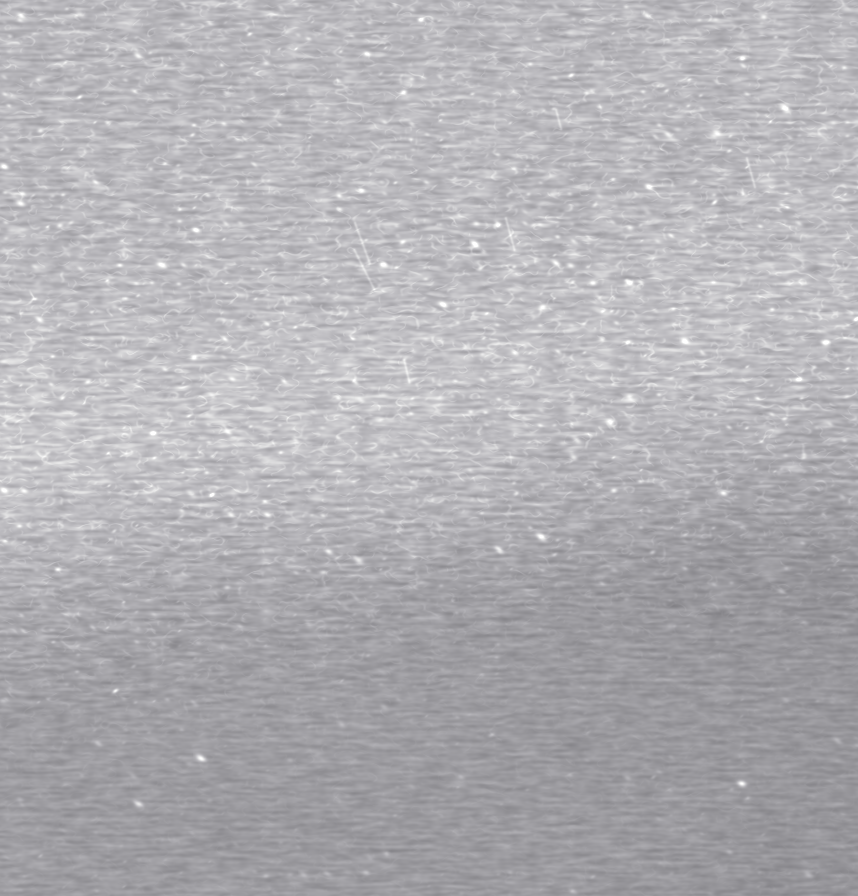
This texture is drawn by a Shadertoy shader. Its source:

```glsl
vec2 hash2(vec2 cell, int seed) {
    uvec2 q = uvec2(ivec2(cell) + ivec2(seed * 131, seed * 57 + 4096));
    q = q * 1664525u + 1013904223u;
    q.x += q.y * 1664525u;
    q.y += q.x * 1664525u;
    q ^= q >> 16;
    q.x += q.y * 1664525u;
    q.y += q.x * 1664525u;
    q ^= q >> 16;
    return vec2(q & 65535u) / 65535.0;
}

float cornerSlope(vec2 cell, vec2 offset, int seed) {
    float angle = 6.2832 * hash2(cell, seed).x;
    return dot(vec2(cos(angle), sin(angle)), offset);
}

// Gradient noise, roughly -0.7 to 0.7
float gradientNoise(vec2 p, int seed) {
    vec2 i = floor(p), f = p - i;
    vec2 u = f * f * f * (f * (f * 6.0 - 15.0) + 10.0);
    vec2 e = vec2(1.0, 0.0);
    float low = mix(cornerSlope(i, f, seed), cornerSlope(i + e, f - e, seed), u.x);
    float high = mix(cornerSlope(i + e.yx, f - e.yx, seed), cornerSlope(i + 1.0, f - 1.0, seed), u.x);
    return mix(low, high, u.y);
}

// Short, thin, bent fibres: noise ridges broken up by a mask
float fibres(vec2 p, vec2 scale, int seed) {
    float ridge = 1.0 - smoothstep(0.0, 0.17, abs(gradientNoise(p * scale, seed)));
    float mask = smoothstep(0.0, 0.38, gradientNoise(p * scale * 0.8, seed + 1));
    return ridge * mask;
}

// One soft speck per cell, most of them too faint to see
float specks(vec2 p, float scale, float rarity, int seed) {
    vec2 cell = floor(p * scale);
    vec2 centre = 0.3 + 0.4 * hash2(cell, seed);
    vec2 traits = hash2(cell, seed + 1);
    vec2 d = p * scale - cell - centre;
    d.y += d.x * (traits.x - 0.5);
    float radius = mix(0.09, 0.17, traits.x);
    return pow(traits.y, rarity) * exp(-dot(d, d * vec2(0.6, 1.2)) / (radius * radius));
}

float scratch(vec2 p, vec2 centre, float angle, float halfLength, float width) {
    vec2 dir = vec2(cos(angle), sin(angle)), d = p - centre;
    float along = dot(d, dir);
    float across = length(d - dir * clamp(along, -halfLength, halfLength));
    return exp(-across * across / (width * width));
}

// Broad sheen: dark below, a tilted glowing band, paler grey above
float sheen(vec2 uv, float height) {
    float light = mix(0.612, 0.715, smoothstep(-0.2, 0.13, height));
    float glow = exp(-pow((height - 0.13) / 0.14, 2.0));
    light += glow * mix(0.055, 0.025, uv.x);
    return light - 0.03 * smoothstep(0.45, 1.0, uv.x) * smoothstep(0.9, 0.3, uv.y);
}

void mainImage(out vec4 fragColor, in vec2 fragCoord) {
    vec2 uv = fragCoord / iResolution.xy;
    vec2 p = fragCoord / iResolution.y;
    float height = uv.y - 0.37 - 0.14 * uv.x;
    float activity = smoothstep(-0.28, 0.12, height) * mix(1.0, 0.8, smoothstep(0.2, 0.5, height));

    float light = sheen(uv, height);
    light += 0.02 * gradientNoise(p * vec2(3.0, 7.0), 3);

    // Brushed grain at three lengths
    vec2 q = p + vec2(0.0, 0.0015 * gradientNoise(p * vec2(14.0, 30.0), 5));
    float grain = 0.45 * gradientNoise(q * vec2(18.0, 170.0), 11)
                + 0.55 * gradientNoise(q * vec2(38.0, 205.0), 13)
                + 0.35 * gradientNoise(q * vec2(95.0, 230.0), 17);
    light += grain * mix(0.115, 0.19, activity);

    // Bright flat streaks and curled fibres
    float streaks = smoothstep(0.12, 0.5, gradientNoise(q * vec2(32.0, 150.0), 23));
    light += streaks * mix(0.015, 0.085, activity);
    float curls = fibres(p, vec2(58.0, 95.0), 29) + 0.7 * fibres(p, vec2(85.0, 125.0), 37);
    light += curls * mix(0.02, 0.09, activity);

    // Glints, many faint and few strong
    float glints = 0.22 * specks(p, 62.0, 4.0, 41) + 0.45 * specks(p + 0.37, 47.0, 22.0, 47);
    light += glints * mix(0.3, 1.0, activity);
    light += 0.4 * specks(p + 0.61, 40.0, 70.0, 53);

    // A few fine steep scratches
    for (int i = 0; i < 6; i++) {
        vec2 place = hash2(vec2(i, 7), 61);
        vec2 form = hash2(vec2(i, 9), 67);
        vec2 centre = mix(vec2(0.35, 0.53), vec2(0.85, 0.88), place);
        light += 0.11 * scratch(p, centre, -1.15 + 0.6 * (form.x - 0.5), mix(0.01, 0.028, form.y), 0.0016);
    }

    // Cool grey metal that turns neutral in the highlights
    vec3 coolTint = vec3(0.0, -0.004, 0.014);
    vec3 metal = vec3(light) + coolTint * (1.0 - smoothstep(0.7, 0.95, light));
    fragColor = vec4(clamp(metal, 0.0, 1.0), 1.0);
}
```
